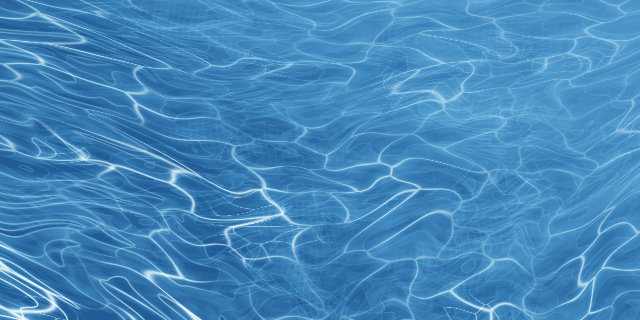
Give the GLSL for this texture, as a WebGL 1 fragment shader.

```glsl
precision highp float;
uniform vec2 u_resolution;

#define BEND 0.24        // how far wave crests curve across the pool
#define WARP 0.26        // wobble of the light net
#define LINE 0.052       // width of bright caustic lines
#define THREAD 0.0042    // width of thin ripple outlines
#define LEVELS 2.4       // number of ripple outlines
#define TILES 48.0       // faint floor tiles per canvas height
#define BASE_TONE -0.01
#define DEEP vec3(0.13, 0.36, 0.59)
#define WATER vec3(0.25, 0.54, 0.75)
#define PALE vec3(0.41, 0.69, 0.86)
#define GLINT vec3(0.92, 0.98, 0.98)

const mat2 TURN = mat2(0.8, 0.6, -0.6, 0.8);

vec2 hash2(vec2 p) {
  return fract(sin(vec2(dot(p, vec2(127.1, 311.7)), dot(p, vec2(269.5, 183.3)))) * 43758.5);
}

// Layered, self-bending sines
float waves(vec2 p) {
  float sum = 0.0, amp = 0.5;
  for (int i = 0; i < 4; i++) {
    p = TURN * p + vec2(1.7, 4.1);
    p += 0.6 * sin(p.yx * 1.1);
    sum += amp * sin(p.x) * cos(p.y);
    amp *= 0.55;
    p *= 1.6;
  }
  return sum;
}

// Distance gap between the two nearest cell centres: zero on cell borders
float cellGap(vec2 p) {
  vec2 cell = floor(p), f = fract(p);
  float near = 8.0, next = 8.0;
  for (int j = -1; j <= 1; j++) {
    for (int i = -1; i <= 1; i++) {
      vec2 o = vec2(float(i), float(j));
      float d = length(o + 0.1 + 0.8 * hash2(cell + o) - f);
      next = min(next, max(near, d));
      near = min(near, d);
    }
  }
  return next - near;
}

// Water surface: crests flatten with distance and bend across the width
vec2 surface(vec2 uv) {
  float side = uv.x - 1.1, across = uv.x - 1.0;
  float rows = 4.8 * (uv.y - BEND * side * side) + 2.2 * uv.y * uv.y;
  return vec2((across + 0.18 * across * across) * (4.2 - 1.2 * uv.y), rows);
}

vec2 wobble(vec2 q) {
  q += WARP * sin(q.yx * vec2(2.1, 1.7) + vec2(0.4, 2.3));
  q += 0.5 * WARP * sin(q.yx * vec2(4.3, 3.9) + vec2(1.9, 0.7));
  return q + 0.22 * WARP * sin(q.yx * vec2(9.1, 8.3));
}

float ripple(vec2 uv, vec2 scale) {
  return LEVELS * waves(wobble(surface(uv)) * scale);
}

// Ripple height and even canvas distance to its nearest outline
vec2 outline(vec2 uv, vec2 scale) {
  float e = 0.001, r = ripple(uv, scale);
  vec2 slope = vec2(ripple(uv + vec2(e, 0.0), scale), ripple(uv + vec2(0.0, e), scale)) - r;
  return vec2(r, abs(fract(r) - 0.5) / max(length(slope) / e, 2.0));
}

void main() {
  vec2 uv = gl_FragCoord.xy / u_resolution.y;
  vec2 q = surface(uv), w = wobble(q);
  float left = 1.0 - smoothstep(0.15, 1.05, uv.x + 0.45 * uv.y);
  float light = smoothstep(0.4, 2.7, 0.8 * uv.x + uv.y);
  float calm = 1.0 - 0.6 * light;
  float patches = waves(q * 1.6 + 3.0);
  float strength = smoothstep(-0.5, 0.45, patches) * mix(1.0, 0.6, uv.y) * calm;

  // Caustic net, coarse and fine
  float gap = cellGap(w * vec2(1.25, 1.65));
  float width = LINE * (0.6 + 0.9 * strength * strength);
  float core = exp(-gap * gap / (width * width));
  float halo = exp(-gap * 7.0);
  float fineGap = cellGap(w * vec2(2.2, 3.0) + 7.0);
  float finePatch = smoothstep(-0.25, 0.45, waves(q * 1.7 + 9.0));
  float fine = exp(-fineGap * 15.0) * finePatch;

  // Broad ripple outlines and small scribbles
  vec2 broad = outline(uv, vec2(1.5, 3.0));
  vec2 small = outline(uv + 0.37, vec2(3.2, 4.6));
  float thread = 1.0 - smoothstep(0.0, THREAD, broad.y);
  float scribble = 1.0 - smoothstep(0.0, 0.85 * THREAD, small.y);
  scribble *= smoothstep(-0.25, 0.3, waves(q * 1.5 + 14.0));
  float sheen = exp(-broad.y * 80.0);
  float facet = smoothstep(-0.15, 0.15, sin(3.14159 * (broad.x + 0.5)));
  float smallFacet = smoothstep(-0.2, 0.2, sin(3.14159 * (small.x + 0.5)));

  // Floor tiles seen through the water
  vec2 tile = abs(fract((uv + 0.012 * sin(uv.yx * 23.0)) * TILES) - 0.5);
  float grid = smoothstep(0.34, 0.5, max(tile.x, tile.y));
  grid *= smoothstep(-0.05, 0.45, waves(q * 1.8 + 21.0)) * (1.0 - left);

  // Body tone
  float detail = 0.17 * waves(w * vec2(3.0, 7.0) + 5.0) + 0.16 * waves(w * vec2(9.0, 17.0));
  detail += 0.09 * facet + 0.1 * smallFacet + 0.28 * scribble + 0.16 * grid;
  float tone = BASE_TONE + 0.64 * light + 0.23 * waves(q * vec2(0.8, 1.6));
  tone += detail * calm + halo * (0.16 + 0.36 * strength) + 0.28 * fine;
  tone += thread * 0.16 + sheen * left * 0.25;
  tone = clamp(tone, 0.0, 1.08);
  vec3 color = mix(DEEP, WATER, min(tone * 2.0, 1.0));
  color = mix(color, PALE, max(tone * 2.0 - 1.0, 0.0));

  // Bright lines and short glints
  float lowLeft = left * (1.0 - 0.65 * uv.y);
  float shine = core * (0.08 + 0.88 * strength) + thread * lowLeft * (0.25 + 0.65 * strength);
  shine += 0.55 * smoothstep(0.45, 0.95, fine) * strength;
  color = mix(color, GLINT, clamp(shine, 0.0, 0.94));
  gl_FragColor = vec4(color, 1.0);
}
```
